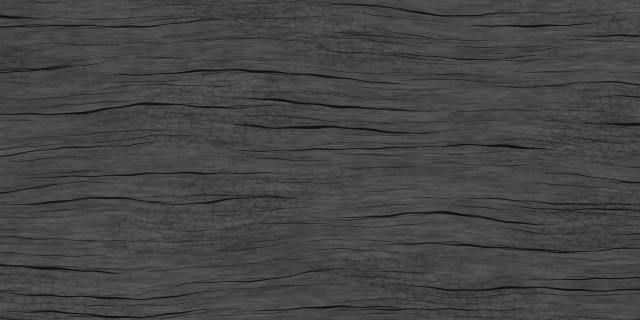
Reproduce this texture procedurally as a Shadertoy shader.

```glsl
float hash(vec2 p) {
    return fract(sin(dot(p, vec2(127.1, 311.7))) * 43758.5);
}

// Cellular noise: x = soft blend of cell tones, y = distance to cell border
vec2 cellular(vec2 p) {
    vec2 cell = floor(p);
    float near = 9.0, second = 9.0, toneSum = 0.0, weightSum = 0.0;
    for (int j = -1; j <= 1; j++)
    for (int i = -1; i <= 1; i++) {
        vec2 id = cell + vec2(i, j);
        vec2 seed = id + vec2(hash(id), hash(id + 37.3));
        float dist = length(p - seed);
        second = min(second, max(near, dist));
        near = min(near, dist);
        float weight = exp(-7.0 * dist * dist);
        toneSum += weight * hash(id + 71.9);
        weightSum += weight;
    }
    return vec2(toneSum / weightSum, second - near);
}

// Tapered, slightly wandering splits, at most one per cell
float cracks(vec2 p, vec2 size, float halfWidth, float share) {
    vec2 cell = floor(p / size);
    float blur = max(0.0018, 0.7 / iResolution.y);
    float dark = 0.0;
    for (int j = -1; j <= 1; j++)
    for (int i = -1; i <= 1; i++) {
        vec2 id = cell + vec2(i, j);
        float kind = hash(id + 11.7);
        if (hash(id + 53.1) > share) continue;
        vec2 jitter = vec2(hash(id + 3.3), hash(id + 19.9)) - 0.5;
        vec2 d = p - (id + 0.5 + 0.8 * jitter) * size;
        float along = d.x / (size.x * mix(0.3, 0.88, hash(id + 29.4)));
        float taper = max(0.0, 1.0 - along * along);
        d.y += (kind - 0.5) * 0.05 * d.x
             + 0.0035 * sin(d.x * 15.0 + kind * 40.0)
             + 0.0012 * sin(d.x * 53.0 + kind * 90.0);
        float uneven = 0.75 + 0.25 * sin(d.x * 31.0 + kind * 60.0);
        float width = halfWidth * taper * uneven * mix(0.35, 1.0, kind);
        float line = smoothstep(blur, -blur, abs(d.y) - width);
        dark = max(dark, line * smoothstep(0.0, 0.35, taper));
    }
    return dark;
}

void mainImage(out vec4 fragColor, in vec2 fragCoord) {
    vec2 p = fragCoord / iResolution.y;

    // Gentle bending of the grain
    vec2 g = p;
    g.y += 0.017 * sin(2.4 * p.x + 3.0 * p.y + 0.8)
         + 0.010 * sin(5.3 * p.x - 7.0 * p.y)
         + 0.004 * sin(12.0 * p.x + 15.0 * p.y + 2.0);

    // Fibres and broad tonal streaks
    float fibre = cellular(g * vec2(22.0, 150.0)).x - 0.5;
    float streak = cellular(g * vec2(5.0, 42.0) + 8.0).x - 0.5;
    float speck = cellular(g * vec2(90.0, 120.0) + 4.0).x - 0.5;
    float blotch = sin(4.1 * g.x + 3.0 * sin(6.0 * g.y)) * sin(9.0 * g.y + 2.0 * sin(3.0 * g.x));
    float grey = 0.288 + 0.06 * fibre + 0.045 * streak + 0.03 * speck + 0.008 * blotch;

    // Patches of small cross checks
    float border = cellular(g * vec2(30.0, 58.0) + 2.0 * fibre * vec2(0.1, 0.05)).y;
    float patches = smoothstep(-0.3, 0.7, sin(5.0 * g.x + 2.0 * sin(7.0 * g.y)) * sin(11.0 * g.y + 1.0));
    grey -= 0.05 * patches * smoothstep(0.22, 0.0, border);

    // Splits from hairline to deep
    float hairline = cracks(g + 5.0, vec2(0.13, 0.014), 0.0009, 0.8);
    float medium = cracks(g + 2.0, vec2(0.30, 0.040), 0.0022, 0.75);
    float deep = cracks(g, vec2(0.60, 0.080), 0.0050, 0.75);
    grey = mix(grey, 0.12, 0.35 * hairline);
    grey = mix(grey, 0.09, 0.70 * medium);
    grey = mix(grey, 0.06, 0.95 * deep);

    fragColor = vec4(vec3(grey), 1.0);
}
```
